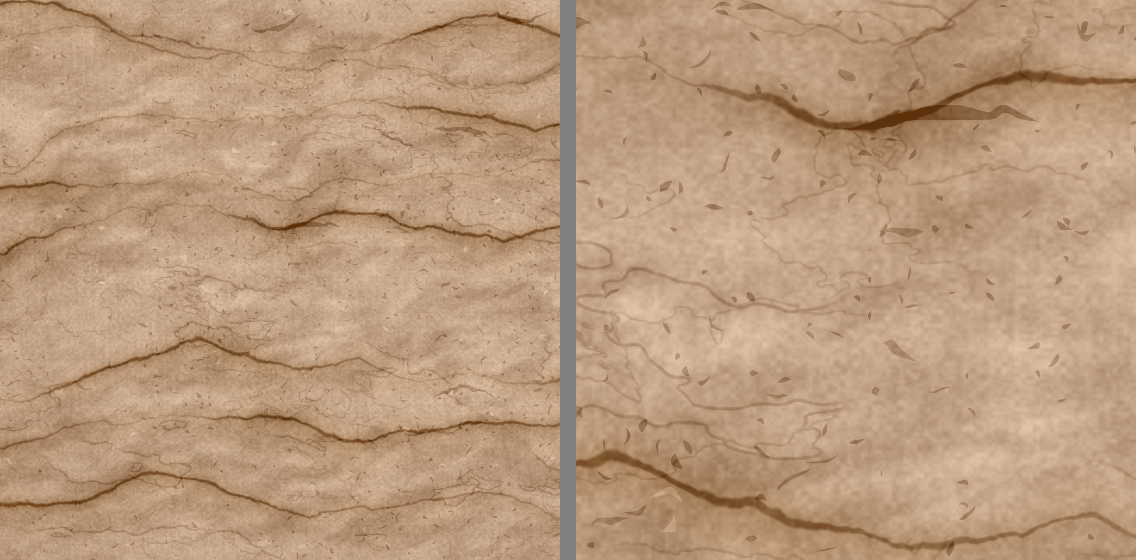
Left, the full canvas; right, a detail of the centre.
Give the GLSL for this texture, as a Shadertoy shader.

```glsl
// Beige breccia marble: wavy brown veins with soft stains run across a grainy bed.
// Warped fbm gives clasts and cracks, jittered cells give flecks and slivers, and
// one tone value is finally mapped onto a brown-to-cream ramp.

const vec3 BROWN = vec3(0.51, 0.37, 0.25);
const vec3 CREAM = vec3(0.80, 0.68, 0.57);
const vec3 STAIN_TINT = vec3(0.015, -0.005, -0.035);
const float BASE_TONE = 0.84;
const float GRAIN = 0.42;
const float STAIN_DEPTH = 0.50;
const float VEIN_DEPTH = 0.62;
const float CRACK_DEPTH = 0.32;
const float FLECK_DEPTH = 0.50;
const int VEIN_COUNT = 8;
const float VEIN_HEIGHTS[8] = float[8](0.96, 0.89, 0.75, 0.67, 0.61, 0.34, 0.25, 0.09);

float hash(vec2 p) {
    return fract(sin(dot(p, vec2(127.1, 311.7))) * 43758.5453);
}

float noise(vec2 p) {
    vec2 i = floor(p), f = fract(p);
    f = f * f * (3.0 - 2.0 * f);
    vec2 e = vec2(1.0, 0.0);
    return mix(mix(hash(i), hash(i + e.xy), f.x),
               mix(hash(i + e.yx), hash(i + e.xx), f.x), f.y);
}

float fbm(vec2 p) {
    float sum = 0.0, amp = 0.516;
    for (int i = 0; i < 5; i++) {
        sum += amp * noise(p);
        p = mat2(1.6, 1.2, -1.2, 1.6) * p + 7.3;
        amp *= 0.5;
    }
    return sum;
}

// Height of a vein above its resting line
float veinWave(float x, float seed) {
    float swell = noise(vec2(x * 3.2, seed)) - 0.5;
    float bend = noise(vec2(x * 8.0, seed + 40.0)) - 0.5;
    float jag = fbm(vec2(x * 22.0, seed + 80.0)) - 0.5;
    return 0.105 * swell + 0.045 * bend + 0.026 * jag;
}

// x: dark core, y: brown stain around it
vec2 veins(vec2 p, float pixel) {
    vec2 result = vec2(0.0);
    for (int i = 0; i < VEIN_COUNT; i++) {
        float seed = float(i) * 13.0 + 5.0;
        float wave = veinWave(p.x, seed);
        float slope = (veinWave(p.x + 0.004, seed) - wave) / 0.004;
        float d = (p.y - VEIN_HEIGHTS[i] - wave) / sqrt(1.0 + slope * slope);
        float strength = smoothstep(0.2, 0.75, noise(vec2(p.x * 3.5, seed + 120.0)));
        float width = mix(0.0006, 0.0034, strength * noise(vec2(p.x * 45.0, seed)) + 0.2 * strength);
        float core = 1.0 - smoothstep(width * 0.4, width + pixel, abs(d));
        float reach = d > 0.0 ? 0.013 : 0.026;
        reach *= 0.5 + 1.1 * noise(vec2(p.x * 9.0, seed + 60.0));
        float stain = exp(-abs(d) / reach) * (0.25 + 0.75 * strength);
        result = max(result, vec2(core * (0.35 + 0.65 * strength), stain));
    }
    return result;
}

// Thin line along the middle contour of a noise field
float crack(float field, float width, float pixel) {
    float steepness = length(vec2(dFdx(field), dFdy(field))) / pixel;
    float d = abs(field - 0.5) / max(steepness, 0.6);
    return 1.0 - smoothstep(width * 0.3, width + pixel, d);
}

// Scattered bent strokes, one at most per cell
float flecks(vec2 p, float cells, float density, vec2 size, float tilt, float pixel) {
    vec2 g = p * cells, base = floor(g);
    float cover = 0.0;
    for (int j = -1; j <= 1; j++)
    for (int i = -1; i <= 1; i++) {
        vec2 id = base + vec2(i, j);
        float pick = step(hash(id + cells), density * 2.0 * noise(id * 6.0 / cells + 3.0));
        vec2 q = g - id - vec2(hash(id + 11.3), hash(id + 27.9));
        float a = (hash(id + 5.7) - 0.5) * tilt;
        q = mat2(cos(a), -sin(a), sin(a), cos(a)) * q;
        vec2 s = size * (0.4 + 0.9 * vec2(hash(id + 61.1), hash(id + 73.7)));
        q.y += (hash(id + 91.0) - 0.5) * q.x * q.x / s.x;
        float taper = s.y * max(1.0 - q.x * q.x / (s.x * s.x), 0.0);
        float edge = pixel * cells;
        float ink = 1.0 - smoothstep(taper - 0.5 * edge, taper + 0.5 * edge, abs(q.y));
        cover = max(cover, pick * ink * step(abs(q.x), s.x));
    }
    return cover;
}

void mainImage(out vec4 fragColor, in vec2 fragCoord) {
    float pixel = 1.0 / iResolution.y;
    vec2 p = fragCoord * pixel;
    vec2 warp = vec2(fbm(p * 7.0 + 31.0), fbm(p * 7.0 + 57.0)) - 0.5;
    vec2 q = p + 0.07 * warp;
    vec2 rough = p + 0.007 * (vec2(noise(p * 90.0), noise(p * 90.0 + 19.0)) - 0.5);

    // Bed: broad layers, clasts, diagonal mottling and grain
    float layers = fbm(q * vec2(2.5, 8.0) + 4.0);
    float clastField = fbm(q * vec2(4.5, 11.0) + 21.0);
    float clast = smoothstep(0.50, 0.56, clastField);
    float mottle = fbm(vec2(q.x + 0.4 * q.y, q.y - 0.3 * q.x) * vec2(17.0, 38.0));
    float grain = 0.6 * noise(p * 260.0) + 0.4 * noise(p * 480.0 + 9.0) - 0.5;
    float tone = BASE_TONE + 0.45 * (layers - 0.5) + 0.09 * clast;
    tone += mix(0.85, 0.4, clast) * (mottle - 0.5) + GRAIN * grain;

    // Veins and the cracks between them
    vec2 vein = veins(p + 0.022 * warp, pixel);
    float stain = vein.y * (0.65 + 0.7 * mottle);
    float broken = smoothstep(0.40, 0.62, noise(p * 9.0 + 70.0));
    float cracks = crack(clastField, 0.0011, pixel) * broken;
    float fine = crack(fbm(q * vec2(12.0, 22.0) + 90.0), 0.0008, pixel);
    cracks = max(cracks, 0.65 * fine * smoothstep(0.45, 0.7, noise(p * 7.0 + 12.0)));
    tone -= STAIN_DEPTH * stain + VEIN_DEPTH * vein.x + CRACK_DEPTH * cracks;

    // Dark flecks, long slivers and pale shell chips
    float specks = flecks(rough, 62.0, 0.20, vec2(0.26, 0.10), 3.0, pixel);
    specks = max(specks, 0.8 * flecks(rough + 3.1, 30.0, 0.17, vec2(0.30, 0.055), 2.6, pixel));
    specks = max(specks, flecks(rough + 7.7, 7.0, 0.07, vec2(0.34, 0.028), 0.9, pixel));
    float chips = flecks(rough + 5.3, 24.0, 0.06, vec2(0.18, 0.10), 2.0, pixel);
    tone += 0.30 * chips - FLECK_DEPTH * specks;

    vec3 color = mix(BROWN, CREAM, clamp(tone, -0.55, 1.3));
    fragColor = vec4(color + STAIN_TINT * stain, 1.0);
}
```
